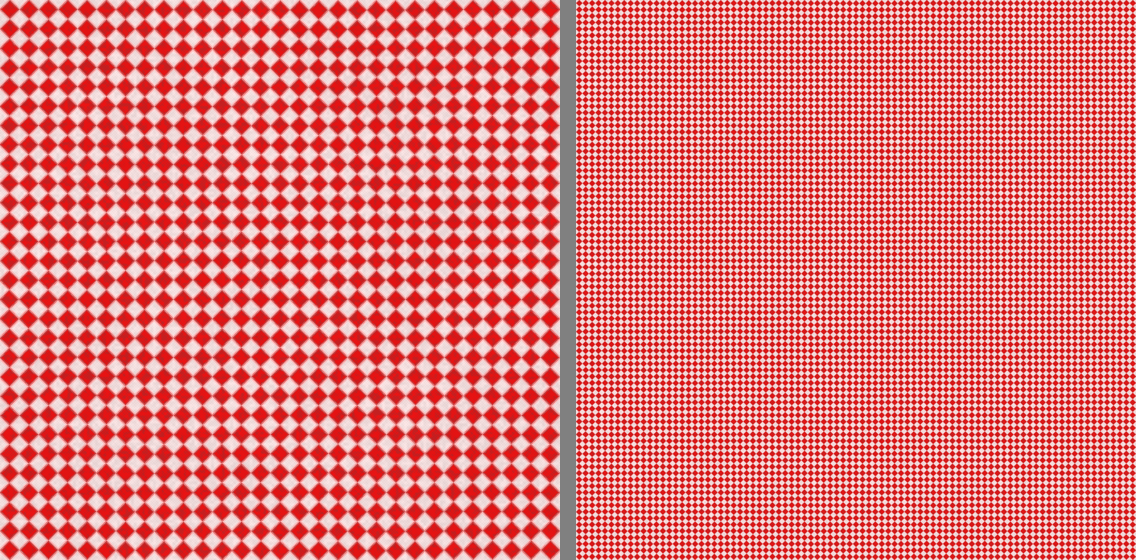
Left: one tile. Right: repeated 3 by 3.
This pattern is drawn by a three.js fragment shader. Its source:

```glsl
// Red and off-white diamond check printed on a softly woven cloth.
varying vec2 vUv;

const float REPEATS = 29.0;        // diamonds across and down
const float THREADS = 203.0;       // weave threads across and down
const float BLOTCHES = 7.0;        // broad uneven patches of dye
const float WOBBLE = 0.05;         // drift of the diamonds, in repeats
const float FRAY = 0.05;           // roughness of the diamond edges
const float WEAVE_LIGHT = 0.05;    // thread relief on the pale cloth
const float REPEAT_TONE = 0.03;    // tone change between repeats

const vec3 PALE = vec3(0.945, 0.865, 0.865);
const vec3 PINK = vec3(0.985, 0.745, 0.745);
const vec3 ROSE = vec3(0.910, 0.500, 0.500);
const vec3 RIM = vec3(0.770, 0.250, 0.250);
const vec3 RED = vec3(0.890, 0.075, 0.075);
const vec3 DEEP_RED = vec3(0.765, 0.125, 0.130);

float hash(vec2 p) {
  vec3 q = fract(p.xyx * vec3(0.1031, 0.1030, 0.0973));
  q += dot(q, q.yzx + 33.33);
  return fract((q.x + q.y) * q.z);
}

// Value noise that wraps after a whole number of cells.
float wrapNoise(vec2 uv, float cells, float seed) {
  vec2 p = uv * cells;
  vec2 i = floor(p);
  vec2 f = fract(p);
  f = f * f * (3.0 - 2.0 * f);
  vec2 a = mod(i, cells) + seed;
  vec2 b = mod(i + 1.0, cells) + seed;
  return mix(mix(hash(a), hash(vec2(b.x, a.y)), f.x),
             mix(hash(vec2(a.x, b.y)), hash(b), f.x), f.y);
}

// Over-and-under threads with irregular thickness, from -1 to 1.
float weave(vec2 uv) {
  vec2 t = sin(uv * THREADS * 6.2831853);
  float grain = wrapNoise(uv, THREADS, 11.0) * 2.0 - 1.0;
  return 0.35 * t.x * t.y + 0.75 * grain;
}

// Colour by signed depth into the red diamond: pale, pink, rose, rim, red.
vec3 dye(float depth, vec3 red) {
  vec3 c = mix(PALE, PINK, smoothstep(-0.17, -0.08, depth));
  c = mix(c, ROSE, smoothstep(-0.07, -0.01, depth));
  c = mix(c, RIM, smoothstep(0.0, 0.06, depth));
  return mix(c, red, smoothstep(0.07, 0.13, depth));
}

void main() {
  // Diamond lattice with a slight drift.
  vec2 drift = vec2(wrapNoise(vUv, BLOTCHES, 31.0), wrapNoise(vUv, BLOTCHES, 57.0)) - 0.5;
  vec2 grid = vUv * REPEATS + WOBBLE * drift;
  vec2 cell = abs(fract(grid) - 0.5);
  float depth = 0.5 - cell.x - cell.y;

  // Cloth relief and uneven dye.
  float thread = weave(vUv);
  float blotch = wrapNoise(vUv, BLOTCHES, 83.0) - 0.5;
  float tone = hash(mod(floor(grid), REPEATS) + 5.0) - 0.5;
  float deep = smoothstep(-0.35, 0.55, -thread + 0.4 * blotch + 0.3 * tone - 0.05);
  vec3 red = mix(RED, DEEP_RED, deep);

  // Edges fray with the threads; relief shows most on the pale cloth.
  vec3 color = dye(depth + FRAY * thread * 0.5, red);
  float paleness = 1.0 - smoothstep(-0.1, 0.1, depth);
  color *= 1.0 + WEAVE_LIGHT * thread * mix(0.5, 1.0, paleness);
  color *= 1.0 + REPEAT_TONE * tone * (1.0 - paleness) + 0.02 * blotch;

  gl_FragColor = vec4(clamp(color, 0.0, 1.0), 1.0);
}
```
